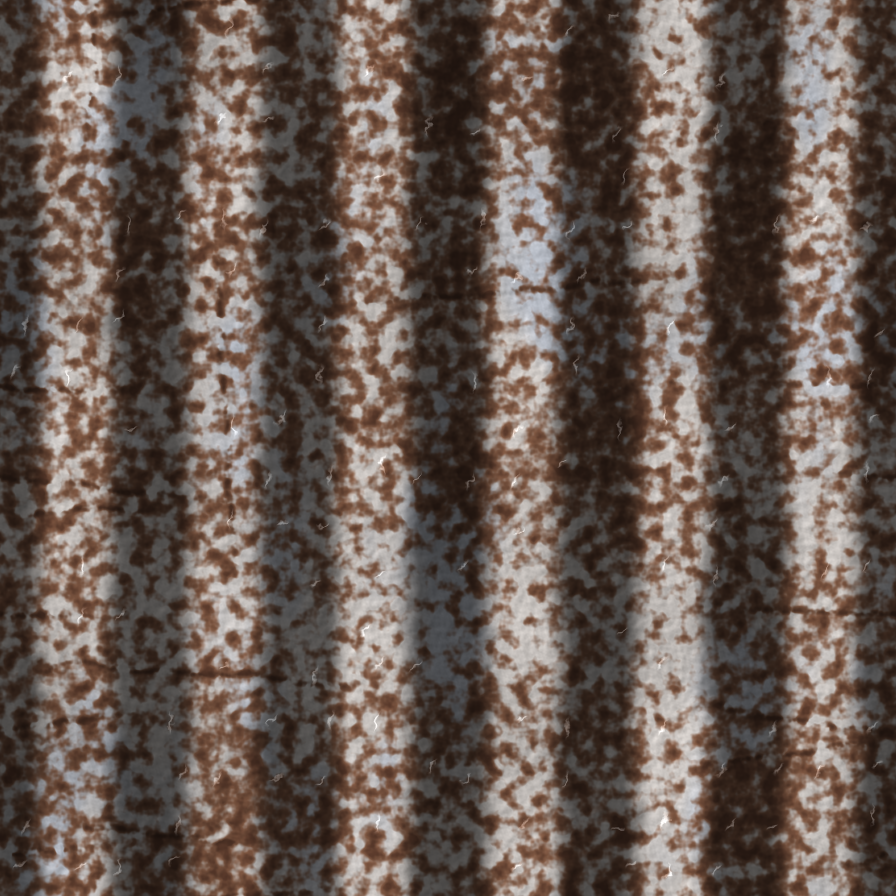
Reproduce this texture procedurally as a WebGL 1 fragment shader.

```glsl
precision highp float;
// Weathered corrugated iron: upright ridges lit along their crests, with dark valleys.
// Wrapped gradient noise lays down soft speckled rust, stains and grain; hashed strokes
// add rusty cracks and small bright flakes. Every layer tiles on the unit square.

uniform vec2 u_resolution;

#define RIDGES 6.0
#define VALLEY_SHADE 0.42
#define SPECK_SCALE 54.0
#define RUST_ON_RIDGE -0.07
#define RUST_IN_VALLEY 0.18
#define CRACKS 14
#define FLAKE_CELLS 18.0
#define FLAKE_CHANCE 0.36
#define GRAIN 0.07
#define METAL vec3(0.755, 0.735, 0.72)
#define RUST vec3(0.47, 0.325, 0.245)
#define RUST_CORE vec3(0.31, 0.195, 0.145)

const float TAU = 6.2831853;

vec2 hash2(vec2 p) {
  vec3 q = fract(p.xyx * vec3(0.1031, 0.1030, 0.0973));
  q += dot(q, q.yzx + 33.33);
  return fract((q.xx + q.yz) * q.zy);
}

// Lattice slope at a wrapped cell, dotted with the offset to the sample
float corner(vec2 cell, vec2 offset, vec2 period, float seed) {
  cell -= period * floor((cell + 0.5) / period);
  return dot(hash2(cell + seed * 17.0 + 3.0) * 2.0 - 1.0, offset);
}

// Gradient noise, roughly -1 to 1, repeating every period cells
float noise(vec2 p, vec2 period, float seed) {
  vec2 i = floor(p), f = p - i;
  vec2 w = f * f * f * (f * (f * 6.0 - 15.0) + 10.0);
  vec2 e = vec2(1.0, 0.0);
  float low = mix(corner(i, f, period, seed), corner(i + e, f - e, period, seed), w.x);
  float high = mix(corner(i + e.yx, f - e.yx, period, seed),
                   corner(i + 1.0, f - 1.0, period, seed), w.x);
  return 2.5 * mix(low, high, w.y);
}

float fbm(vec2 uv, vec2 period, float seed) {
  float sum = 0.0, gain = 1.0;
  for (int k = 0; k < 3; k++) {
    sum += gain * noise(uv * period + float(k) * 0.37, period, seed + float(k));
    period *= 2.0;
    gain *= 0.45;
  }
  return sum;
}

// Shortest offset between two points on the tile
vec2 wrapOffset(vec2 d) {
  return fract(d + 0.5) - 0.5;
}

// Thin wavering lines, mostly level, every fifth one steep
float cracks(vec2 uv) {
  float wobble = 0.004 * fbm(uv, vec2(16.0), 31.0);
  float sum = 0.0;
  for (int k = 0; k < CRACKS; k++) {
    float id = float(k);
    vec2 shape = hash2(vec2(id, 91.0));
    vec2 d = wrapOffset(uv - hash2(vec2(id, 47.0)));
    if (mod(id, 5.0) > 3.5) d = d.yx;
    float reach = mix(0.06, 0.25, shape.x);
    float side = abs(d.y - d.x * (shape.y - 0.5) * 0.3 + wobble);
    float ends = 1.0 - smoothstep(reach * 0.3, reach, abs(d.x));
    sum = max(sum, ends * (1.0 - smoothstep(0.0, 0.006, side)));
  }
  return sum;
}

// Short slanted strokes, each kept inside its own cell
float flakes(vec2 uv) {
  vec2 p = uv * FLAKE_CELLS, id = floor(p);
  vec2 pick = hash2(id + 211.0);
  vec2 d = p - id - 0.5 - (hash2(id + 307.0) - 0.5) * 0.4;
  float angle = mix(0.5, 1.5, pick.y);
  vec2 along = vec2(cos(angle), sin(angle));
  float t = dot(d, along);
  float ragged = 0.06 * fbm(uv, vec2(90.0), 53.0);
  float stroke = 1.0 - smoothstep(0.0, 0.045, abs(dot(d, vec2(-along.y, along.x)) + ragged));
  float ends = 1.0 - smoothstep(0.06, mix(0.14, 0.28, pick.y), abs(t));
  return stroke * ends * step(pick.x, FLAKE_CHANCE);
}

void main() {
  vec2 uv = gl_FragCoord.xy / u_resolution;

  // Ridge profile with slightly ragged flanks
  float sway = 0.004 * fbm(uv, vec2(6.0, 8.0), 1.0) + 0.003 * fbm(uv, vec2(40.0), 5.0);
  float wave = 0.5 - 0.5 * cos(TAU * RIDGES * (uv.x + sway));
  float crest = smoothstep(0.22, 0.86, wave);
  float flank = 4.0 * crest * (1.0 - crest);

  // Rust: fine specks, broad patches, upright streaks and cracks
  float specks = fbm(uv, vec2(SPECK_SCALE), 9.0) + 0.25 * noise(uv * 27.0, vec2(27.0), 19.0);
  float patches = fbm(uv, vec2(6.0, 5.0), 13.0);
  float streaks = fbm(uv, vec2(30.0, 5.0), 17.0);
  float ridgeRust = RUST_ON_RIDGE + 0.16 * cos(TAU * (uv.x - 0.28));
  float valleyRust = RUST_IN_VALLEY + 0.30 * streaks
    + 0.20 * (cos(TAU * (uv.x - 0.75)) + cos(TAU * (uv.y - 0.8)));
  float crack = cracks(uv) * smoothstep(-0.7, 0.5, specks);
  float rust = specks + 0.38 * patches + mix(valleyRust, ridgeRust, crest)
    + 0.10 * flank + 0.7 * crack;

  // Metal with a faint cool sheen, then rust from pale halo to dark core
  float cool = smoothstep(-0.1, 1.0, fbm(uv, vec2(9.0, 4.0), 23.0));
  vec3 color = METAL * mix(vec3(1.0), vec3(0.93, 0.98, 1.05), cool);
  color = mix(color, RUST, smoothstep(-0.65, 0.60, rust));
  color = mix(color, RUST_CORE, 0.85 * smoothstep(0.25, 1.5, rust));
  color *= 1.0 - 0.18 * crack;

  // Shading, stains and embossed grain
  float stain = fbm(uv, vec2(7.0, 4.0), 37.0);
  color *= mix(VALLEY_SHADE, 1.0, crest) * (1.0 + 0.09 * stain);
  float relief = fbm(uv, vec2(85.0), 41.0) - fbm(uv + vec2(-0.003, 0.003), vec2(85.0), 41.0);
  color *= 1.0 + GRAIN * relief;
  color += flakes(uv) * 0.24 * vec3(0.97, 1.0, 1.02);

  gl_FragColor = vec4(clamp(color, 0.0, 1.0), 1.0);
}
```
